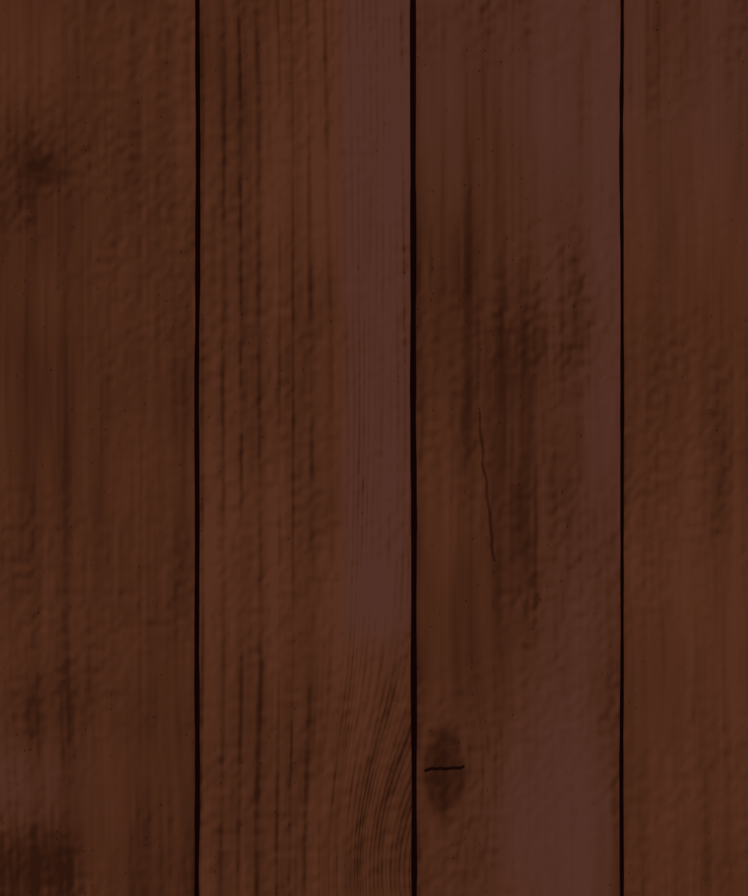
Write a Shadertoy shader that draws this texture.

```glsl
#define SEAM_COUNT 3
#define FIRST_SEAM 0.264
#define BOARD_WIDTH 0.2835
#define SEAM_HALF_WIDTH 0.0031
#define RIB_DENSITY 40.0
#define GAP_COLOR vec3(0.06, 0.01, 0.01)
#define DARK_WOOD vec3(0.19, 0.09, 0.05)
#define MID_WOOD vec3(0.28, 0.15, 0.09)
#define LIGHT_WOOD vec3(0.335, 0.185, 0.12)
#define ROSY_WOOD vec3(0.325, 0.192, 0.155)
#define KNOT_CENTER vec2(0.595, 0.168)
#define KNOT_RADII vec2(0.031, 0.062)

float hash(vec2 p) {
    vec3 q = fract(p.xyx * vec3(0.1031, 0.1030, 0.0973));
    q += dot(q, q.yzx + 33.33);
    return fract((q.x + q.y) * q.z);
}

float noise(vec2 p) {
    vec2 i = floor(p), f = fract(p);
    f = f * f * (3.0 - 2.0 * f);
    return mix(mix(hash(i), hash(i + vec2(1, 0)), f.x),
               mix(hash(i + vec2(0, 1)), hash(i + vec2(1, 1)), f.x), f.y);
}

float fbm(vec2 p) {
    float sum = 0.0, amp = 0.533;
    for (int i = 0; i < 4; i++, amp *= 0.5) {
        sum += amp * noise(p);
        p = p * 2.03 + 17.0;
    }
    return sum;
}

float blob(vec2 p, float x, float y, float rx, float ry) {
    vec2 d = (p - vec2(x, y)) / vec2(rx, ry);
    return exp(-dot(d, d));
}

float segment(vec2 p, vec2 a, vec2 b) {
    vec2 d = b - a;
    return length(p - a - d * clamp(dot(p - a, d) / dot(d, d), 0.0, 1.0));
}

// Small dark pores in some of the cells
float flecks(vec2 p, float cells, float chance) {
    vec2 q = p * cells, id = floor(q);
    vec2 center = 0.3 + 0.4 * vec2(hash(id + 3.1), hash(id + 8.7));
    float d = length((fract(q) - center) * vec2(1.3, 1.0));
    return step(hash(id), chance) * (1.0 - smoothstep(0.05, 0.27, d));
}

void mainImage(out vec4 fragColor, in vec2 fragCoord) {
    vec2 p = fragCoord / iResolution.x;
    float aa = 1.0 / iResolution.x;

    // Seams, which also count the boards
    float board = 0.0, gap = 0.0, edgeShade = 0.0;
    for (int i = 0; i < SEAM_COUNT; i++) {
        float k = float(i), odd = mod(k, 2.0);
        float seam = FIRST_SEAM + BOARD_WIDTH * k + 0.0055 * odd;
        seam += 0.002 * (noise(vec2(p.y * 6.0, k * 9.0)) - 0.5);
        float halfWidth = SEAM_HALF_WIDTH * (1.0 + 0.3 * odd - 0.13 * k);
        halfWidth += 0.001 * (noise(vec2(p.y * 28.0, k + 40.0)) - 0.5);
        float d = abs(p.x - seam);
        board += step(seam, p.x);
        gap = max(gap, 1.0 - smoothstep(halfWidth - aa, halfWidth + aa, d));
        edgeShade = max(edgeShade, exp(-d / 0.005));
    }
    float first = 1.0 - step(0.5, board);
    float second = 1.0 - step(0.5, abs(board - 1.0));
    float third = 1.0 - step(0.5, abs(board - 2.0));
    vec2 q = p + board * vec2(3.7, 11.3);

    // Grain coordinate, bent around the knot and at the foot of board two
    vec2 k = (p - KNOT_CENTER) / KNOT_RADII;
    float knotDist = length(k);
    float g = q.x + 0.008 * (noise(q * vec2(5.0, 3.0)) - 0.5);
    g += second * 0.11 * exp(-pow((p.y - 0.03) / 0.19, 2.0)) * smoothstep(0.38, 0.56, p.x);
    g -= third * 0.022 * k.x * exp(-0.5 * knotDist * knotDist);

    // Board tint, mottling and streaks
    float tone = 0.68 - 0.09 * first + 0.08 * second - 0.01 * third;
    tone += 0.85 * (fbm(q * vec2(8.0, 3.5)) - 0.5);
    tone += 0.60 * (fbm(vec2(g * 45.0, q.y * 1.8)) - 0.5);
    tone += 0.22 * (noise(vec2(g * 190.0, q.y * 9.0)) - 0.5);

    // Ribs: broken dark lines, closer on the right of board two
    float right = second * smoothstep(0.445, 0.475, p.x);
    float phase = g * RIB_DENSITY + 0.7 * noise(vec2(g * 30.0, q.y * 1.2));
    float wide = smoothstep(0.55, 1.0, abs(fract(phase) * 2.0 - 1.0));
    float narrow = smoothstep(0.2, 1.0, abs(fract(phase * 2.7) * 2.0 - 1.0));
    float broken = 0.4 + 0.6 * smoothstep(0.25, 0.7, noise(vec2(floor(phase + 0.5) * 5.0, q.y * 18.0)));
    tone -= mix(0.06, 0.42, second) * mix(wide, 0.8 * narrow, right) * broken;

    // Rough surface lit from the side, and pores
    vec2 rough = q * vec2(120.0, 95.0);
    float relief = noise(rough) - noise(rough + vec2(0.5, -0.5));
    tone += 0.36 * relief * smoothstep(0.25, 0.7, fbm(q * 5.0 + 30.0));
    tone -= 0.35 * flecks(q, 110.0, 0.03);

    // Stains
    tone -= first * (0.40 * blob(p, 0.057, 0.975, 0.02, 0.022)
        + 0.25 * blob(p, 0.05, 0.97, 0.11, 0.09) + 0.30 * blob(p, 0.08, 0.26, 0.11, 0.06)
        + 0.40 * blob(p, 0.06, 0.04, 0.05, 0.05) + 0.22 * blob(p, 0.04, 0.58, 0.12, 0.28));
    tone -= third * (0.30 * blob(p, 0.685, 0.73, 0.05, 0.055)
        + 0.30 * blob(p, 0.63, 0.56, 0.10, 0.28));

    // Knot with rings, and two cracks
    float rings = 0.5 + 0.5 * sin(knotDist * 15.0 + 4.0 * noise(p * 40.0));
    float knot = 1.0 - smoothstep(0.6, 1.25, knotDist + 0.25 * (noise(p * 45.0) - 0.5));
    tone -= third * knot * (0.42 + 0.10 * rings);
    vec2 w = p + 0.005 * (vec2(noise(p.yy * 45.0), noise(p.xx * 90.0)) - 0.5);
    float split = segment(w, vec2(0.640, 0.645), vec2(0.660, 0.45));
    tone -= third * 0.42 * (1.0 - smoothstep(0.0005, 0.0035, split));
    float check = segment(w, vec2(0.568, 0.169), vec2(0.617, 0.172));
    float crack = third * (1.0 - smoothstep(0.0004, 0.0036, check));

    // Rosy weathering
    float rosy = 1.1 * right * smoothstep(0.28, 0.42, p.y);
    rosy += 0.75 * smoothstep(0.75, 1.15, p.y) * step(1.5, board);
    rosy += third * 0.7 * (smoothstep(0.66, 0.78, p.x) + blob(p, 0.70, 0.10, 0.10, 0.14));
    rosy += first * blob(p, 0.02, 0.14, 0.07, 0.06);
    rosy = clamp(rosy * (0.4 + 1.0 * fbm(q * vec2(14.0, 4.0) + 50.0)), 0.0, 1.0);

    tone = clamp(tone + 0.12 * rosy - 0.25 * edgeShade, 0.0, 1.0);
    vec3 color = mix(DARK_WOOD, MID_WOOD, min(tone * 2.0, 1.0));
    color = mix(color, mix(LIGHT_WOOD, ROSY_WOOD, rosy), max(tone * 2.0 - 1.0, 0.0));
    color = mix(color, ROSY_WOOD, 0.5 * rosy * smoothstep(0.1, 0.7, tone));
    fragColor = vec4(mix(color, GAP_COLOR, max(gap, 0.85 * crack)), 1.0);
}
```
